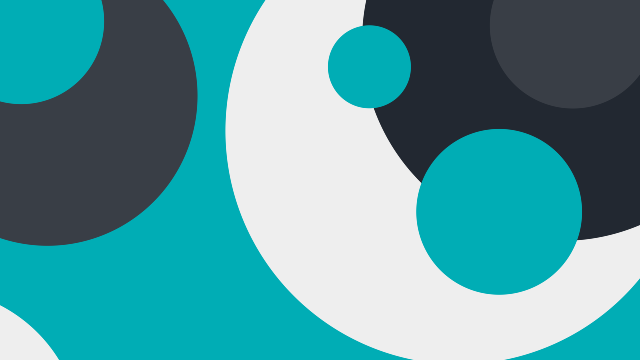
Reproduce this background procedurally as a WebGL 2 fragment shader.

```glsl
#version 300 es
precision highp float;
// Flat overlapping discs in teal, white and two slate tones.
// Each disc is a circle distance turned into smooth coverage, painted
// back to front in units of the canvas height.

#define TEAL  vec3(0.0, 0.678, 0.710)
#define WHITE vec3(0.933)
#define SLATE vec3(0.224, 0.243, 0.275)
#define NAVY  vec3(0.133, 0.157, 0.192)
#define EDGE_PIXELS 1.0

uniform vec2 u_resolution;
out vec4 fragColor;

// Lays a disc of the given colour over the base
vec3 paintDisc(vec3 base, vec3 colour, vec2 p, vec2 centre, float radius) {
    float halfEdge = 0.5 * EDGE_PIXELS / u_resolution.y;
    float dist = length(p - centre) - radius;
    return mix(base, colour, 1.0 - smoothstep(-halfEdge, halfEdge, dist));
}

void main() {
    vec2 p = gl_FragCoord.xy / u_resolution.y;
    vec3 colour = TEAL;

    // Left group: slate disc with a teal one in the corner
    colour = paintDisc(colour, SLATE, p, vec2(0.132, 0.734), 0.4167);
    colour = paintDisc(colour, TEAL, p, vec2(0.059, 0.941), 0.2303);

    // White disc rising from the lower left corner
    colour = paintDisc(colour, WHITE, p, vec2(-0.191, -0.218), 0.4167);

    // Right group: nested white, navy and slate discs
    colour = paintDisc(colour, WHITE, p, vec2(1.2748, 0.6366), 0.6486);
    colour = paintDisc(colour, NAVY, p, vec2(1.5613, 0.8866), 0.5556);
    colour = paintDisc(colour, SLATE, p, vec2(1.5914, 0.9294), 0.2308);

    // Teal accents across the navy rim
    colour = paintDisc(colour, TEAL, p, vec2(1.0262, 0.8144), 0.1153);
    colour = paintDisc(colour, TEAL, p, vec2(1.3866, 0.4116), 0.2303);

    fragColor = vec4(colour, 1.0);
}
```
